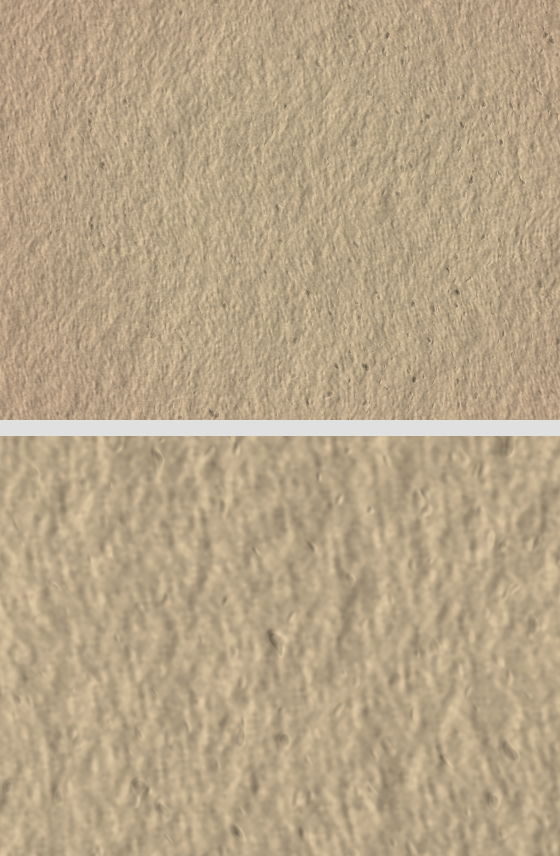
Top, the full canvas; bottom, a detail of the centre.
Give the GLSL for this texture, as a WebGL 1 fragment shader.

```glsl
precision highp float;
// Rough sandy plaster: upright lumps, crisp grain and many small dents in raking side light.

uniform vec2 u_resolution;

const vec3 TAN_CENTRE = vec3(0.722, 0.648, 0.531);
const vec3 PINK_EDGE = vec3(0.712, 0.616, 0.511);
const vec2 TO_LIGHT = vec2(-0.92, 0.39);
const float SLOPE_STEP = 0.0012;

float hash(vec2 cell) {
  return fract(sin(dot(cell, vec2(127.1, 311.7))) * 43758.55);
}

vec2 hash2(vec2 cell) {
  return vec2(hash(cell), hash(cell + 57.3));
}

vec2 rotate(vec2 p, float angle) {
  float c = cos(angle);
  float s = sin(angle);
  return vec2(c * p.x - s * p.y, s * p.x + c * p.y);
}

float valueNoise(vec2 p) {
  vec2 cell = floor(p);
  vec2 f = fract(p);
  f = f * f * (3.0 - 2.0 * f);
  float low = mix(hash(cell), hash(cell + vec2(1.0, 0.0)), f.x);
  float high = mix(hash(cell + vec2(0.0, 1.0)), hash(cell + 1.0), f.x);
  return mix(low, high, f.y);
}

// Bends the vertical grain with layered sines.
vec2 sway(vec2 p) {
  float shift = 0.010 * sin(p.y * 9.0 + 4.0 * p.x) + 0.004 * sin(p.y * 23.0 - 11.0 * p.x);
  return vec2(p.x + shift + 0.08 * p.y, p.y);
}

// Lumps in octaves; each amplitude falls with frequency to balance the slopes.
float lumps(vec2 p) {
  vec2 q = p * vec2(1.0, 0.66);
  float frequency = 17.0;
  float steepness = 0.23;
  float height = 0.0;
  for (int i = 0; i < 4; i++) {
    float turn = 0.6 + 1.1 * float(i);
    height += steepness / frequency * valueNoise(rotate(q, turn) * frequency + 19.0 * float(i));
    frequency *= 2.08;
    steepness = min(steepness * 1.75, 1.1);
  }
  return height;
}

// Cellular dents: scattered upright ellipses, 0 outside and up to 1 inside.
float dents(vec2 p, float frequency, float share, vec2 radius) {
  vec2 q = p * frequency;
  vec2 home = floor(q);
  float deepest = 0.0;
  for (int y = -1; y <= 1; y++) {
    for (int x = -1; x <= 1; x++) {
      vec2 cell = home + vec2(float(x), float(y));
      vec2 scatter = hash2(cell);
      float size = mix(0.45, 1.15, hash(cell + 13.7));
      vec2 offset = rotate(q - cell - scatter, 0.9 * (scatter.y - 0.5));
      float reach = length(offset / (radius * size));
      float present = step(hash(cell + 91.1), share);
      deepest = max(deepest, present * size * (1.0 - smoothstep(0.1, 1.0, reach)));
    }
  }
  return deepest;
}

float smallDents(vec2 p) {
  return dents(p, 42.0, 0.45, vec2(0.20, 0.34));
}

float deepDents(vec2 p) {
  return dents(p + 3.7, 21.0, 0.36, vec2(0.13, 0.25));
}

// Breaks up smooth outlines so that dents look torn.
vec2 fray(vec2 p) {
  return p + 0.007 * (vec2(valueNoise(p * 85.0), valueNoise(p * 85.0 + 31.0)) - 0.5);
}

float relief(vec2 p, float wear) {
  vec2 torn = fray(p);
  return lumps(p) - wear * (0.0044 * smallDents(torn) + 0.0070 * deepDents(torn));
}

void main() {
  vec2 p = gl_FragCoord.xy / u_resolution.y;
  vec2 uv = gl_FragCoord.xy / u_resolution;
  vec2 surface = sway(p);

  // Dents gather in patches and thicken to the right.
  float wear = mix(0.4, 1.2, valueNoise(p * 4.5 + 8.0)) * mix(0.75, 1.2, uv.x);

  // Slope toward the light gives the shading.
  vec2 stride = TO_LIGHT * SLOPE_STEP;
  float rise = relief(surface + stride, wear) - relief(surface - stride, wear);
  float shade = clamp(-rise / (2.0 * SLOPE_STEP), -2.4, 1.2);

  // Fine sand grain, soft mottling and the shadow held in deep dents.
  float grain = valueNoise(rotate(p, 0.7) * 260.0) - 0.5;
  float mottle = valueNoise(rotate(p, 0.4) * 6.0) - 0.5;
  float shadow = wear * smoothstep(0.3, 0.85, deepDents(fray(surface + stride)));
  float light = 1.0 + 0.132 * shade + 0.13 * grain + 0.03 * mottle - 0.26 * shadow;

  // Tan in the middle, pinker toward the left side and the corners.
  float edge = smoothstep(0.25, 0.75, length((uv - vec2(0.56, 0.5)) * vec2(1.1, 0.9)));
  vec3 plaster = mix(TAN_CENTRE, PINK_EDGE, edge);
  gl_FragColor = vec4(plaster * light, 1.0);
}
```
